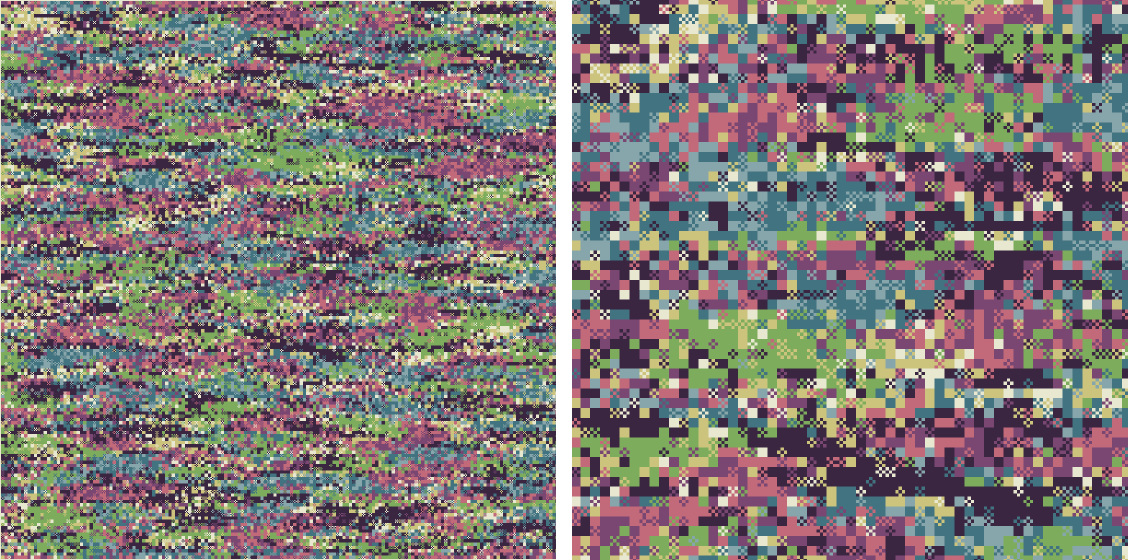
Left, the full canvas; right, a detail of the centre.
Reproduce this texture procedurally as a Shadertoy shader.

```glsl
// Woven mosaic of small square cells in eight muted colours, clustered in
// horizontal streaks. Each cell takes the colour with the highest sum of
// stretched noise and a random draw; some cells are checkered with the next one.

const vec3 CREAM = vec3(0.91, 0.91, 0.82);

const vec3 PALETTE[8] = vec3[8](
    vec3(0.23, 0.15, 0.26),   // plum
    vec3(0.48, 0.28, 0.45),   // mauve
    vec3(0.76, 0.41, 0.48),   // rose
    vec3(0.26, 0.45, 0.50),   // teal
    vec3(0.53, 0.65, 0.67),   // mist
    vec3(0.49, 0.68, 0.36),   // green
    vec3(0.80, 0.77, 0.49),   // straw
    CREAM);

// Colours of one family share a streak field
const int FAMILY[8] = int[8](0, 1, 1, 2, 2, 3, 4, 4);
const float WEIGHT[8] = float[8](0.19, 0.15, 0.14, 0.13, 0.09, 0.13, 0.14, 0.09);

float hash(vec2 p) {
    return fract(sin(dot(p, vec2(127.1, 311.7))) * 43758.5);
}

float valueNoise(vec2 p) {
    vec2 i = floor(p);
    vec2 f = fract(p);
    f = f * f * (3.0 - 2.0 * f);
    return mix(mix(hash(i), hash(i + vec2(1.0, 0.0)), f.x),
               mix(hash(i + vec2(0.0, 1.0)), hash(i + vec2(1.0, 1.0)), f.x), f.y);
}

// Long flat patches; the plum ones are thinner, the light ones fainter
float streak(vec2 cell, int family) {
    vec2 size = family == 0 ? vec2(10.0, 1.7) : vec2(13.0, 3.2);
    float strength = family == 4 ? 4.0 : 8.0;
    float seed = float(family) * 37.3;
    return strength * (valueNoise(cell / size + seed) - 0.5);
}

vec3 mosaic(vec2 uv) {
    // 512 threads over the height, three threads to a cell, one for the rim
    vec2 thread = floor(uv * 512.0) - 1.0;
    if (thread.x < 0.0 || thread.y < 0.0 || thread.y >= 510.0) return CREAM;
    vec2 cell = floor(thread / 3.0);

    // Strongest and next strongest colour of the cell
    float topPull = -1e3, nextPull = -1e3;
    vec3 topColour = CREAM, nextColour = CREAM;
    for (int k = 0; k < 8; k++) {
        float u = clamp(hash(cell + float(k) * 19.7 + 5.3), 0.0001, 0.9999);
        float pull = log(WEIGHT[k]) - log(-log(u)) + streak(cell, FAMILY[k]);
        if (pull > topPull) {
            nextPull = topPull;
            nextColour = topColour;
            topPull = pull;
            topColour = PALETTE[k];
        } else if (pull > nextPull) {
            nextPull = pull;
            nextColour = PALETTE[k];
        }
    }

    // Checkered cells
    bool checkered = hash(cell + 271.9) < 0.27;
    bool odd = mod(thread.x + thread.y, 2.0) > 0.5;
    return checkered && odd ? nextColour : topColour;
}

void mainImage(out vec4 fragColor, in vec2 fragCoord) {
    // Four samples smooth the cell edges
    vec3 sum = vec3(0.0);
    for (int s = 0; s < 4; s++) {
        vec2 offset = vec2(s % 2, s / 2) * 0.5 - 0.25;
        sum += mosaic((fragCoord + offset) / iResolution.y);
    }
    fragColor = vec4(sum / 4.0, 1.0);
}
```
